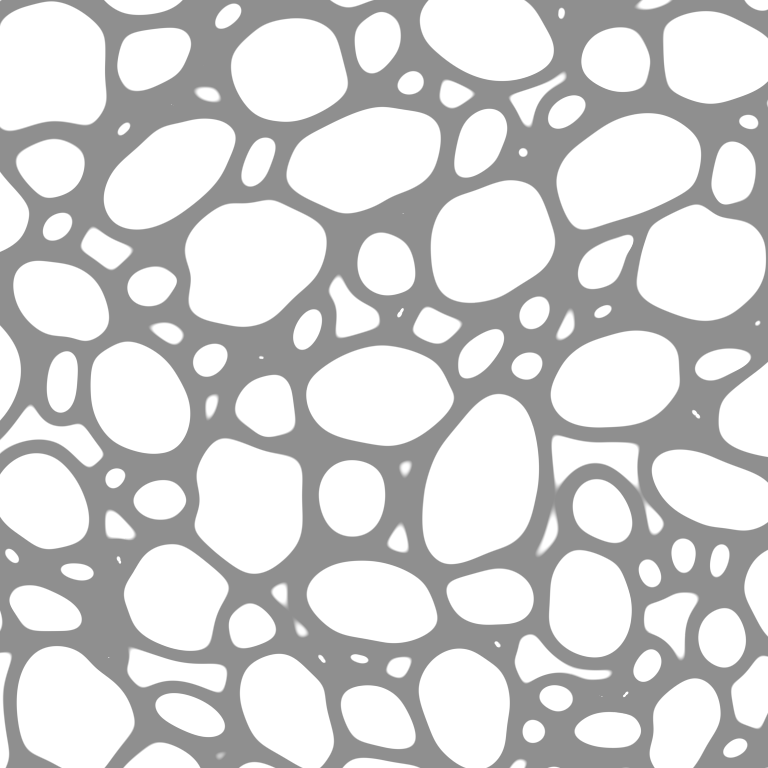
Reproduce this pattern procedurally as a WebGL 1 fragment shader.

```glsl
precision highp float;
// Irregular white pebbles set in grey mortar. Large elliptical stones sit on a
// jittered grid, small ones fill the clearance between them, and a soft minimum
// of their distances gives rounded outlines and leftover concave chips.

uniform vec2 u_resolution;

#define BIG_GRID 7.0        // large stones per canvas height
#define SMALL_GRID 16.0     // candidate small stones per canvas height
#define HALF_GAP 0.0085     // half the mortar width
#define SHARPNESS 100.0     // higher gives tighter corners
#define MAX_SMALL 0.032     // largest filler radius
#define MIN_SMALL 0.012     // smallest filler radius
#define BEND 0.040          // broad distortion of the layout
#define WOBBLE 0.011        // fine distortion of the outlines
#define STONE vec3(1.0)
#define MORTAR vec3(0.56)

vec2 hash2(vec2 p) {
  return fract(sin(vec2(dot(p, vec2(127.1, 311.7)),
                        dot(p, vec2(269.5, 183.3)))) * 43758.5);
}

vec2 noise2(vec2 p) {
  vec2 i = floor(p), f = fract(p);
  f = f * f * (3.0 - 2.0 * f);
  vec2 low = mix(hash2(i), hash2(i + vec2(1.0, 0.0)), f.x);
  vec2 high = mix(hash2(i + vec2(0.0, 1.0)), hash2(i + 1.0), f.x);
  return mix(low, high, f.y) - 0.5;
}

// Approximate signed distance to a rotated ellipse of mean radius r
float ellipse(vec2 p, float r, float angle, float stretch) {
  float c = cos(angle), s = sin(angle);
  vec2 q = vec2(c * p.x + s * p.y, c * p.y - s * p.x) + 1e-5;
  vec2 axes = r * vec2(stretch, 1.0 / stretch);
  float k = length(q / axes);
  return k * (k - 1.0) / length(q / (axes * axes));
}

// Large stone of one cell; wide and narrow cells alternate
float bigStone(vec2 p, vec2 cell) {
  vec2 centre = (cell + mix(vec2(0.25), vec2(0.75), hash2(cell))) / BIG_GRID;
  vec2 size = hash2(cell + 37.0), turn = hash2(cell + 71.0);
  float wide = mix(0.46, 0.70, size.x), narrow = mix(0.28, 0.47, size.x);
  float r = mix(wide, narrow, mod(cell.x + cell.y, 2.0)) / BIG_GRID;
  return ellipse(p - centre, r, 6.2832 * turn.x, mix(1.0, 1.32, size.y));
}

// Distance from a point to the nearest large stone
float clearance(vec2 p) {
  vec2 home = floor(p * BIG_GRID);
  float d = 1.0;
  for (int y = -1; y <= 1; y++)
    for (int x = -1; x <= 1; x++)
      d = min(d, bigStone(p, home + vec2(x, y)));
  return d;
}

// Filler stone, sized to the room around its centre
float smallStone(vec2 p, vec2 cell) {
  vec2 centre = (cell + mix(vec2(0.2), vec2(0.8), hash2(cell + 113.0))) / SMALL_GRID;
  float r = min(1.2 * clearance(centre), MAX_SMALL);
  if (r < MIN_SMALL) return 1.0;
  vec2 shape = hash2(cell + 151.0);
  return ellipse(p - centre, r, 6.2832 * shape.x, mix(1.0, 1.2, shape.y));
}

// Keep the nearest distance apart from the soft sum of all others
void gather(float d, inout float nearest, inout float others) {
  others += exp(-SHARPNESS * max(d, nearest));
  nearest = min(d, nearest);
}

// Distance to the middle of the mortar, from inside a stone or a chip
float mortarDistance(vec2 p) {
  vec2 bigHome = floor(p * BIG_GRID), smallHome = floor(p * SMALL_GRID);
  float nearest = 1.0, others = 0.0;
  for (int y = -1; y <= 1; y++)
    for (int x = -1; x <= 1; x++) {
      vec2 step2 = vec2(x, y);
      gather(bigStone(p, bigHome + step2), nearest, others);
      gather(smallStone(p, smallHome + step2), nearest, others);
    }
  if (nearest > 0.0)
    return -log(others + exp(-SHARPNESS * nearest)) / SHARPNESS;
  // The stone's own rim acts as one more neighbour
  others += exp(SHARPNESS * nearest);
  return 0.5 * (-log(others) / SHARPNESS - nearest);
}

void main() {
  vec2 p = gl_FragCoord.xy / u_resolution.y;
  vec2 bent = p + BEND * noise2(p * 4.0 + 5.0) + WOBBLE * noise2(p * 14.0 + 50.0);
  float pixel = 0.75 / u_resolution.y;
  float white = smoothstep(-pixel, pixel, mortarDistance(bent + 3.0) - HALF_GAP);
  gl_FragColor = vec4(mix(MORTAR, STONE, white), 1.0);
}
```
